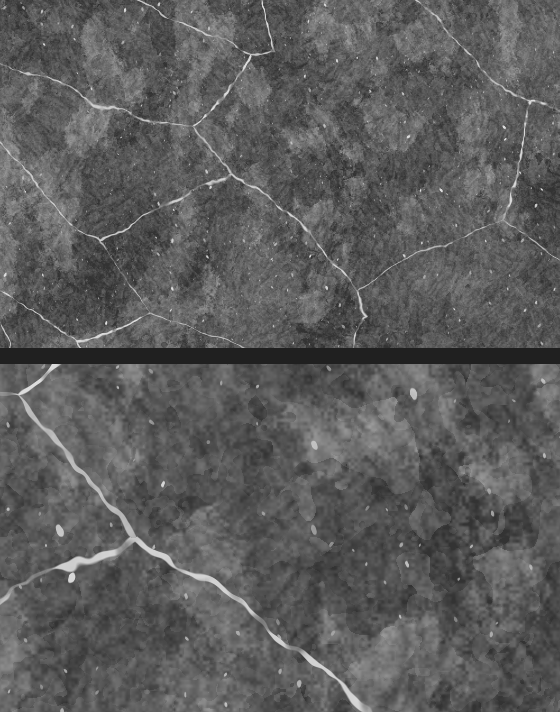
Top, the full canvas; bottom, a detail of the centre.
Reproduce this texture procedurally as a WebGL 1 fragment shader.

```glsl
precision highp float;
uniform vec2 u_resolution;

vec3 hash3(vec2 p) {
  vec3 q = fract(p.xyx * vec3(0.1031, 0.1030, 0.0973));
  q += dot(q, q.yxz + 33.33);
  return fract((q.xxy + q.yzz) * q.zyx);
}

float noise(vec2 p) {
  vec2 i = floor(p), f = fract(p);
  f = f * f * (3.0 - 2.0 * f);
  return mix(mix(hash3(i).x, hash3(i + vec2(1, 0)).x, f.x),
             mix(hash3(i + vec2(0, 1)).x, hash3(i + vec2(1, 1)).x, f.x), f.y);
}

vec2 noise2(vec2 p) { return vec2(noise(p), noise(p + 37.4)) - 0.5; }

float fbm(vec2 p) {
  float sum = 0.0, amp = 0.52;
  for (int i = 0; i < 5; i++) {
    sum += amp * noise(p);
    p = mat2(1.6, 1.2, -1.2, 1.6) * p + 11.3;
    amp *= 0.5;
  }
  return sum;
}

mat2 rotate(float a) { return mat2(cos(a), sin(a), -sin(a), cos(a)); }

// Ragged mineral grains, each with its own tone and fibre direction
float crystals(vec2 p, float scale) {
  vec2 q = p * scale + 1.1 * noise2(p * scale * 1.7) + 0.7 * noise2(p * scale * 6.0);
  vec2 cell = floor(q);
  vec3 grain = vec3(0.0);
  float nearest = 9.0;
  for (int y = -1; y <= 1; y++)
    for (int x = -1; x <= 1; x++) {
      vec2 id = cell + vec2(x, y);
      vec3 h = hash3(id + scale);
      float d = length(id + h.xy - q);
      if (d < nearest) { nearest = d; grain = h; }
    }
  vec2 fibre = rotate((grain.y - 0.5) * 2.4) * (p + 0.012 * noise2(p * 25.0));
  float streak = noise(fibre * vec2(150.0, 38.0) + grain.x * 90.0);
  return 0.085 * (grain.z - 0.5) + 0.11 * (streak - 0.5);
}

// Branching cracks: distance to the kept borders of stretched cells, and strength
vec2 veins(vec2 p) {
  p += 0.17 * noise2(p * 2.6) + 0.022 * noise2(p * 13.0) + 0.005 * noise2(p * 70.0);
  vec2 stretch = vec2(1.35, 3.1);
  vec2 q = rotate(0.56) * p * stretch + 4.7;
  vec2 cell = floor(q), home = cell, toHome = vec2(9.0);
  for (int y = -1; y <= 1; y++)
    for (int x = -1; x <= 1; x++) {
      vec2 id = cell + vec2(x, y);
      vec2 r = id + 0.1 + 0.8 * hash3(id).xy - q;
      if (dot(r, r) < dot(toHome, toHome)) { toHome = r; home = id; }
    }
  vec2 best = vec2(9.0, 0.0);
  for (int y = -2; y <= 2; y++)
    for (int x = -2; x <= 2; x++) {
      vec2 id = home + vec2(x, y);
      vec2 r = id + 0.1 + 0.8 * hash3(id).xy - q;
      vec2 gap = r - toHome;
      float kept = hash3(home + id + 53.0).z;
      if (dot(gap, gap) > 0.0001 && kept > 0.2) {
        vec2 n = normalize(gap);
        float d = dot(0.5 * (r + toHome), n) / length(n * stretch);
        if (d < best.x) best = vec2(d, kept);
      }
    }
  return best;
}

// Small upright flecks, one at most in each cell
float flecks(vec2 p, float scale, float share, float radius, float pixel) {
  vec2 id = floor(p * scale);
  vec3 place = hash3(id + 7.0), form = hash3(id + 91.0);
  vec2 q = p - (id + 0.25 + 0.5 * place.xy) / scale;
  q = rotate((form.x - 0.5) * 1.6) * q + 0.0012 * noise2(p * 260.0);
  float r = radius * (0.45 + 0.55 * form.y);
  float d = length(q / vec2(0.55, 1.0)) - r;
  float present = step(place.z, share * 2.0 * smoothstep(0.25, 0.7, noise(p * 4.0 + 60.0)));
  return present * (0.5 + 0.5 * form.z) * (1.0 - smoothstep(-pixel, pixel, d));
}

void main() {
  vec2 p = gl_FragCoord.xy / u_resolution.y;
  float pixel = 1.0 / u_resolution.y;

  // Dark stone with clouds, fibres and fine grit
  float cloud = fbm(p * 4.0 + 3.0);
  float grit = 0.6 * noise(p * 310.0) + 0.4 * noise(p * 130.0 + 20.0);
  float tone = 0.333 + 0.2 * (cloud - 0.5) + 0.15 * (grit - 0.5);
  tone += crystals(p, 9.0) + 0.7 * crystals(p + 5.0, 23.0);

  // Pale worn patches
  float patches = 0.65 * fbm(p * vec2(11.0, 8.0) + 40.0) + 0.35 * fbm(p * 2.6 + 70.0);
  float worn = smoothstep(0.55, 0.61, patches + 0.05 * (grit - 0.5));
  tone += worn * (0.055 + 0.1 * noise(p * vec2(75.0, 50.0)));
  tone = max(tone, 0.2);

  // Beaded white veins and loose flecks
  vec2 vein = veins(p);
  float width = 0.0004 + 0.0032 * noise(p * 85.0) * (0.5 + 0.5 * vein.y);
  float line = 1.0 - smoothstep(width - 0.6 * pixel, width + 0.8 * pixel, vein.x);
  line *= mix(0.35, 1.0, smoothstep(0.2, 0.5, noise(p * 55.0 + 9.0))) * (0.6 + 0.4 * vein.y);
  float white = max(line, flecks(p, 21.0, 0.13, 0.0062, pixel));
  white = max(white, 0.75 * flecks(p + 3.0, 58.0, 0.07, 0.003, pixel));
  tone = mix(tone, 0.88, white);

  gl_FragColor = vec4(vec3(tone), 1.0);
}
```
